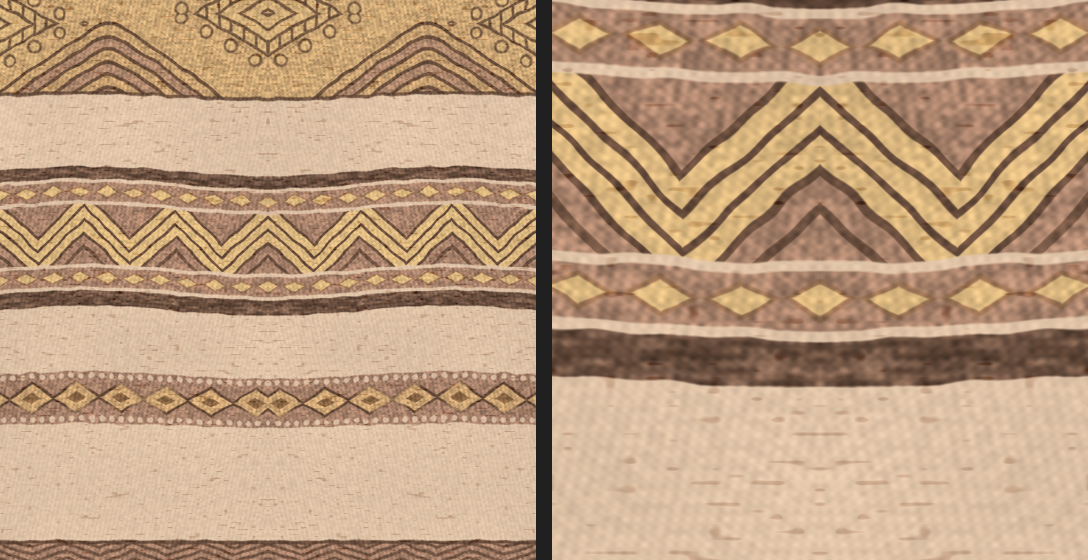
Left, the full canvas; right, a detail of the centre.
A Shadertoy shader for this texture:

```glsl
// Woven tapestry, mirrored about its vertical centre line: plain linen bands
// between figured ones (lozenges, nested peaks, zigzag bars, diamond chains).
// Lengths are in hundredths of the canvas height, with y running downwards.

const vec3 LINEN = vec3(.87, .76, .65);
const vec3 TAN   = vec3(.77, .62, .44);
const vec3 OCHRE = vec3(.86, .72, .50);
const vec3 MAUVE = vec3(.66, .51, .42);
const vec3 BROWN = vec3(.57, .41, .27);
const vec3 DARK  = vec3(.36, .26, .20);

float hash(vec2 p) {
    return fract(sin(dot(p, vec2(127.1, 311.7))) * 43758.5453);
}

float noise(vec2 p) {
    vec2 i = floor(p), f = fract(p);
    f = f * f * (3. - 2. * f);
    return mix(mix(hash(i), hash(i + vec2(1, 0)), f.x),
               mix(hash(i + vec2(0, 1)), hash(i + vec2(1, 1)), f.x), f.y);
}

// Coverage of a shape from its signed distance
float fill(float dist) {
    float w = 70. / iResolution.y + .06;
    return 1. - smoothstep(-w, w, dist);
}

float band(float v, float a, float b) { return fill(max(a - v, v - b)); }

float line(float v, float halfWidth) { return fill(abs(v) - halfWidth); }

// Signed offset from the nearest multiple of a period
float repeatAt(float v, float period) { return mod(v + .5 * period, period) - .5 * period; }

float diamond(vec2 p, vec2 r) {
    return (abs(p.x) / r.x + abs(p.y) / r.y - 1.) * min(r.x, r.y);
}

// Nested lozenge with a row of rings around it
vec3 lozenge(vec3 col, vec2 p, float size) {
    p = abs(p);
    float level = .56 * p.x + p.y;
    float inner = size - 2.1;
    col = mix(col, OCHRE, .6 * fill(level - inner));
    float beads = line(repeatAt(p.x, 2.2), .25) * band(level, inner - 2.3, inner);
    float outlines = line(repeatAt(level - inner, 2.3), .3) * fill(level - inner - .4);
    col = mix(col, DARK, .8 * max(beads, outlines));
    float cx = (floor(p.x / 4.4) + .5) * 4.4;
    float r = length(p - vec2(cx, size - .56 * cx));
    col = mix(col, OCHRE, .6 * fill(r - .9));
    return mix(col, DARK, .7 * line(r - 1., .22));
}

// Nested peaks standing on a base line
vec3 peaks(vec3 col, vec2 p) {
    float s = p.y - .7 * (sqrt(p.x * p.x + 3.) - 1.7);
    float stripe = line(repeatAt(s - 1.2, 4.8), 1.2);
    col = mix(col, mix(MAUVE, TAN, stripe), .85 * fill(-s));
    return mix(col, DARK, .85 * line(repeatAt(s, 2.4), .36) * fill(-s - .4));
}

// Three parallel bars folded into a zigzag
vec3 zigzag(vec2 p) {
    float s = p.y - .95 * abs(repeatAt(p.x, 16.4));
    vec3 col = mix(MAUVE, DARK, .75 * line(s - 7.2, .4));
    col = mix(col, DARK, .85 * band(s, -2.6, 5.1));
    for (int i = 0; i < 3; i++)
        col = mix(col, OCHRE, line(s + 1.1 - 2.35 * float(i), .87));
    return col;
}

// Small diamonds between two pale cords
vec3 diamondRow(vec3 col, vec2 p) {
    col = mix(col, MAUVE, line(p.y, 2.1));
    vec2 q = vec2(repeatAt(p.x, 4.8), p.y);
    col = mix(col, BROWN, .6 * fill(diamond(q, vec2(2.3, 1.25))));
    col = mix(col, OCHRE, fill(diamond(q, vec2(1.75, .9))));
    return mix(col, LINEN, line(abs(p.y) - 2., .32));
}

// Lozenge chain with dotted borders
vec3 chain(vec3 col, vec2 p) {
    col = mix(col, MAUVE * .98, line(p.y, 4.5));
    vec2 q = vec2(repeatAt(p.x - 2.2, 8.), p.y);
    float d = diamond(q, vec2(4.2, 2.6));
    col = mix(col, TAN * 1.04, fill(d));
    float worn = .35 + .6 * smoothstep(.25, .65, noise(p * .35 + 7.));
    col = mix(col, DARK, worn * line(d, .26));
    col = mix(col, BROWN * .85, .85 * fill(diamond(q, vec2(1.7, .95))));
    vec2 dots = vec2(repeatAt(p.x, 1.75), abs(p.y) - 3.7);
    return mix(col, LINEN, .9 * fill(length(dots) - .5));
}

void mainImage(out vec4 fragColor, in vec2 fragCoord) {
    vec2 uv = fragCoord / iResolution.xy;
    vec2 cloth = vec2(abs(uv.x - .5) * 95.7, 100. * (1. - uv.y));

    // Sag of the bands, and uneven hand work
    float sag = .9 * smoothstep(0., 30., cloth.y) * (1. - smoothstep(55., 97., cloth.y));
    vec2 p = cloth - vec2(0, sag * cos(cloth.x * 3.1416 / 32.5));
    p += .45 * (vec2(noise(cloth * .45), noise(cloth * .45 + 31.)) - .5);

    // Top figured band
    vec3 ground = mix(TAN, OCHRE, .6 * noise(p * .8));
    ground = peaks(ground, p - vec2(28.4, 4.1));
    ground = lozenge(ground, p - vec2(0, 2.3), 9.5);
    ground = lozenge(ground, p - vec2(48.3, 4.2), 7.9);
    vec3 col = mix(LINEN, ground, fill(p.y - 17.2));
    col = mix(col, DARK, .8 * line(p.y - 17.1, .3));

    // Dark stripes of loose horizontal threads
    float thread = noise(p * vec2(.6, 2.6));
    float stripes = max(band(p.y, 30.6, 33.1), band(p.y, 52.6, 55.5));
    col = mix(col, mix(DARK * .85, MAUVE, thread * .7), stripes);

    // Middle bands
    col = mix(col, zigzag(p - vec2(0, 37.6)), band(p.y, 37., 48.4));
    col = diamondRow(col, p - vec2(0, 35.1));
    col = diamondRow(col, p - vec2(0, 50.4));
    col = chain(col, p - vec2(0, 71.5));

    // Bottom edge
    float arch = p.y - 97. - .35 * abs(repeatAt(p.x, 12.));
    vec3 hem = mix(MAUVE, DARK, .75 * line(repeatAt(arch, 1.3), .28));
    col = mix(col, hem, fill(96.7 - p.y));
    col = mix(col, DARK, .85 * line(p.y - 96.8, .32));

    // Weave, grain and flecks, stronger on the figured bands
    float figured = smoothstep(.05, .3, distance(col, LINEN));
    float row = floor(cloth.y / .5);
    float twill = sin(6.2832 * (cloth.x / .75 + .35 * row)) * sin(6.2832 * cloth.y / 1.);
    float grain = noise(cloth * vec2(2., 2.6)) - .5;
    col *= 1. + mix(.03, .08, figured) * twill + mix(.09, .36, figured) * grain;
    col -= .12 * smoothstep(.78, .95, noise(cloth * vec2(.8, 2.4) + 5.)) * vec3(.8, 1, 1);
    col *= .98 + .05 * noise(cloth * .08);
    fragColor = vec4(clamp(col, 0., 1.), 1);
}
```
